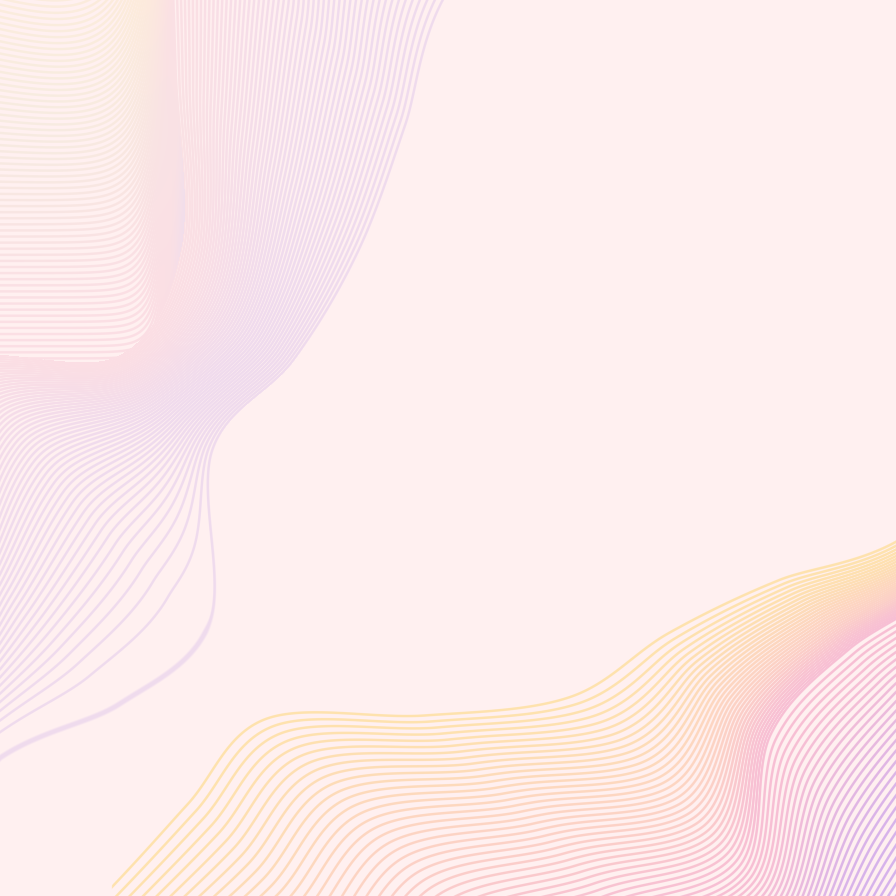
This background is drawn by a three.js fragment shader. Its source:

```glsl
// Two sheets of fine flowing contour lines in pastel gradients on pale pink.
varying vec2 vUv;

// Catmull-Rom weights at distance x from each knot.
vec4 knotWeights(vec4 x) {
  x = abs(x);
  vec4 nearPart = (1.5 * x - 2.5) * x * x + 1.0;
  vec4 farPart = ((-0.5 * x + 2.5) * x - 4.0) * x + 2.0;
  return mix(nearPart, farPart, step(1.0, x)) * step(x, vec4(2.0));
}

// Smooth profile through eight evenly spaced heights.
float profile(float u, vec4 a, vec4 b) {
  u = clamp(u, 0.0, 7.0);
  vec4 wa = knotWeights(u - vec4(0.0, 1.0, 2.0, 3.0));
  vec4 wb = knotWeights(u - vec4(4.0, 5.0, 6.0, 7.0));
  return (dot(a, wa) + dot(b, wb)) / (dot(wa, vec4(1.0)) + dot(wb, vec4(1.0)));
}

// Line index of the lower right sheet: rim at 0, fold at 34.
float lowerField(vec2 p) {
  float s = p.x + p.y;
  float h = p.y - p.x;
  float u = (s - 0.13) / 0.182;
  float rim = profile(u, vec4(-0.115, -0.107, -0.099, -0.273),
                         vec4(-0.414, -0.453, -0.517, -0.607));
  float fold = profile(u, vec4(-0.625, -0.677, -0.651, -0.729),
                          vec4(-0.801, -0.680, -0.672, -0.710));
  float q = (rim - h) / (rim - fold);
  if (q > 1.0) {
    float corner = -1.0 + 0.21 * (s - 1.0);
    return 34.0 + 28.0 * (fold - h) / (fold - corner);
  }
  return 34.0 * mix(q, q * abs(q), 0.5 * smoothstep(0.7, 1.0, s));
}

// Line index of the upper left sheet: rim at 0, fold at 52.
float upperField(vec2 p) {
  float s = p.x + p.y;
  float g = p.x - p.y;
  float u = (s - 0.154) / 0.193;
  float rim = profile(u, vec4(-0.154, -0.081, -0.072, -0.260),
                         vec4(-0.271, -0.320, -0.408, -0.509));
  float fold = profile(u, vec4(-0.391, -0.547, -0.651, -0.471),
                          vec4(-0.521, -0.727, -0.931, -1.120));
  float q = (rim - g) / (rim - fold);
  if (q > 1.0) {
    // Stacked lines that turn steeply upward beside the fold.
    float bend = 0.013 + 0.045 * max(p.y - 0.604, 0.0);
    float rise = 0.59 * exp((p.x - 0.215) / bend);
    float sway = 0.015 * sin(16.0 * p.x) * smoothstep(0.75, 1.0, p.y);
    return 52.0 + (p.y - 0.6 - rise + sway) / 0.0068;
  }
  return 52.0 * mix(q * abs(q), q, smoothstep(0.52, 0.91, s));
}

// Coverage of a thin line at each whole index, from its value and slope.
float lineCoverage(float t, vec2 slope) {
  float d = abs(fract(t + 0.5) - 0.5) / max(length(slope), 1.0);
  return (1.0 - smoothstep(0.0006, 0.0022, d)) * step(-0.5, t);
}

void main() {
  vec2 p = vUv;
  vec2 e = vec2(0.0004, 0.0);
  vec3 color = vec3(1.0, 0.941, 0.941);

  // Upper left: lilac rim, pink fold, cream interior.
  float t = upperField(p);
  vec2 slope = vec2(upperField(p + e.xy) - t, upperField(p + e.yx) - t) / e.x;
  vec3 ink = mix(vec3(0.935, 0.855, 0.93), vec3(0.985, 0.865, 0.89),
                 smoothstep(12.0, 54.0, t));
  ink = mix(ink, vec3(0.995, 0.92, 0.85), smoothstep(65.0, 105.0, t));
  float haze = exp(-40.0 * dot(p - vec2(0.04, 0.86), p - vec2(0.04, 0.86)));
  ink = mix(ink, vec3(0.95, 0.93, 0.89), 0.6 * haze);
  color = mix(color, ink, 0.95 * lineCoverage(t, slope));

  // Lower right: yellow rim, peach slope, pink fold, violet corner.
  t = lowerField(p);
  slope = vec2(lowerField(p + e.xy) - t, lowerField(p + e.yx) - t) / e.x;
  ink = mix(vec3(0.995, 0.885, 0.68), vec3(0.99, 0.83, 0.77), smoothstep(0.0, 20.0, t));
  ink = mix(ink, vec3(0.97, 0.75, 0.83), smoothstep(16.0, 34.0, t));
  ink = mix(ink, vec3(0.84, 0.70, 0.92), smoothstep(36.0, 58.0, t));
  float start = smoothstep(0.124, 0.126, p.x);
  color = mix(color, ink, start * lineCoverage(t, slope));

  gl_FragColor = vec4(color, 1.0);
}
```
